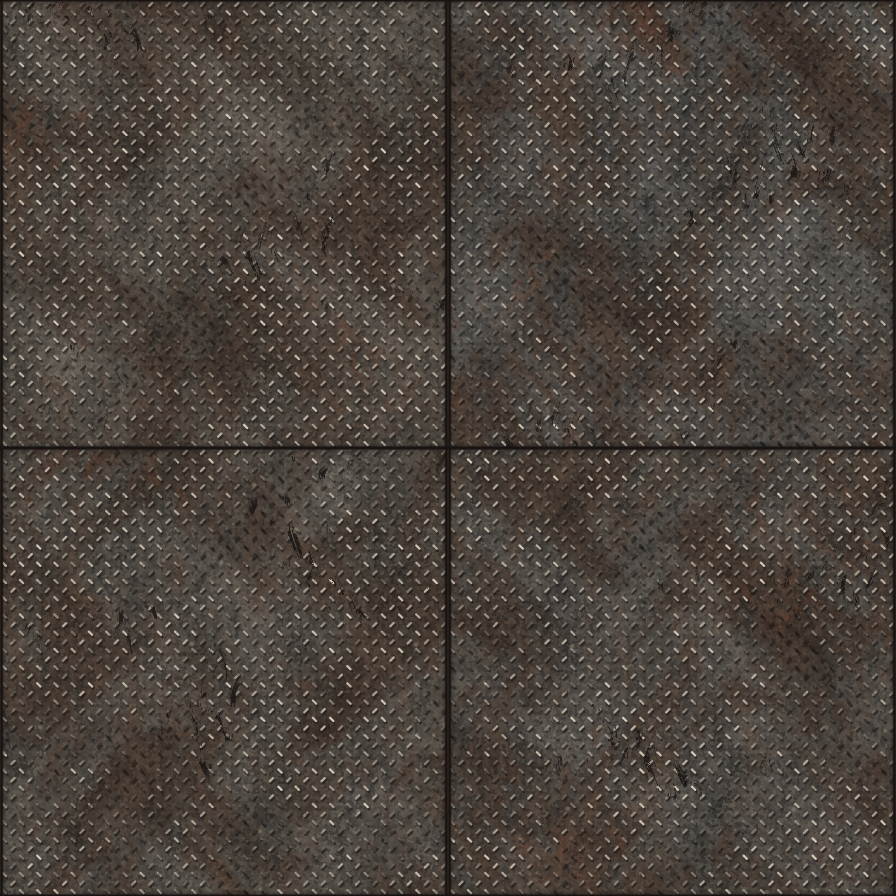
Write a WebGL 1 fragment shader that draws this texture.

```glsl
precision highp float;
uniform vec2 u_resolution;

const float PANELS = 2.0;
const float LUGS_PER_PANEL = 26.0;
const vec2 SEAM_HALF_WIDTH = vec2(0.0034, 0.0017);

const vec3 STEEL = vec3(0.325, 0.303, 0.272);
const vec3 BLUE_STEEL = vec3(0.315, 0.307, 0.297);
const vec3 BROWN = vec3(0.258, 0.212, 0.180);
const vec3 RUST = vec3(0.335, 0.200, 0.145);
const vec3 DUST = vec3(0.520, 0.485, 0.425);
const vec3 GLINT = vec3(0.850, 0.805, 0.735);
const vec3 SOOT = vec3(0.090, 0.072, 0.066);

float hash(vec2 p) {
  return fract(sin(dot(p, vec2(127.1, 311.7))) * 4375.85);
}

// Warped, rotated sine layers, roughly -1 to 1
float sineLayers(vec2 p) {
  float sum = 0.0;
  float weight = 0.5;
  for (int i = 0; i < 6; i++) {
    p += 0.7 * sin(p.yx * 1.3 + float(i));
    sum += weight * sin(p.x) * cos(p.y);
    p = mat2(1.45, 1.15, -1.15, 1.45) * p + 3.7;
    weight *= 0.72;
  }
  return sum;
}

// Distance to the nearest scattered point, and that point's random value
vec2 cellular(vec2 p) {
  vec2 cell = floor(p);
  vec2 nearest = vec2(9.0, 0.0);
  for (int y = -1; y <= 1; y++) {
    for (int x = -1; x <= 1; x++) {
      vec2 id = cell + vec2(float(x), float(y));
      vec2 point = id + vec2(hash(id), hash(id + 47.3));
      float d = length(p - point);
      if (d < nearest.x) nearest = vec2(d, hash(id + 91.7));
    }
  }
  return nearest;
}

float capsule(vec2 p, vec2 halfAxis, float radius) {
  float t = clamp(dot(p, halfAxis) / dot(halfAxis, halfAxis), -1.0, 1.0);
  return length(p - halfAxis * t) - radius;
}

float fill(float dist, float blur) {
  return 1.0 - smoothstep(-blur, blur, dist);
}

// Weathered steel: blotches, vertical stains and fine grain
vec3 weatheredSteel(vec2 uv, vec2 seed, float coolness) {
  float blotch = sineLayers(uv * 15.0 + seed);
  float stain = sineLayers(uv * vec2(64.0, 14.0) + seed.yx);
  float mottling = sineLayers(uv * vec2(110.0, 75.0) + seed);
  float brownness = smoothstep(-0.7, 0.8, blotch + 0.5 * stain + 0.4 * mottling);
  vec3 color = mix(mix(STEEL, BLUE_STEEL, coolness), BROWN, brownness);
  float rust = smoothstep(0.45, 1.2, sineLayers(uv * 9.0 + seed * 1.7) + 0.4 * mottling);
  color = mix(color, RUST, 0.4 * rust);
  float cloud = sineLayers(uv * vec2(19.0, 14.0) + seed * 3.1);
  vec2 grain = cellular(uv * 290.0);
  float shade = 0.15 * cloud + 0.13 * stain + 0.15 * mottling + 0.34 * (grain.y - 0.5);
  return color * (1.0 + shade);
}

// One lattice of raised lugs: x is the lit face, y the shadow beside it
vec2 treadLugs(vec2 grid, float turn, float cellSize, float blur) {
  vec2 p = (fract(grid) - 0.5) * cellSize;
  vec2 halfAxis = cellSize * vec2(0.090, 0.090 * turn);
  float radius = cellSize * 0.066;
  float lit = fill(capsule(p, halfAxis, radius), blur);
  vec2 shadowOffset = cellSize * vec2(0.07, -0.12);
  float shadow = fill(capsule(p - shadowOffset, halfAxis, radius * 1.2), blur * 1.3);
  return vec2(lit, shadow);
}

// Lays lugs on the steel, polished by chance where they are not worn dull
vec3 addLugs(vec3 color, vec2 grid, vec2 offset, float turn, float wear, float blur) {
  vec2 lug = treadLugs(grid, turn, 1.0 / (PANELS * LUGS_PER_PANEL), blur);
  float polish = wear * mix(0.45, 1.0, hash(floor(grid) + offset));
  color = mix(color, SOOT, 0.55 * lug.y);
  return mix(color, mix(color * 0.7, GLINT, polish), lug.x);
}

void main() {
  vec2 uv = gl_FragCoord.xy / u_resolution;
  float pixel = 1.0 / min(u_resolution.x, u_resolution.y);
  vec2 panel = floor(uv * PANELS);
  vec2 local = fract(uv * PANELS);
  vec2 seed = 30.0 * vec2(hash(panel + 2.0), hash(panel + 7.0));
  vec3 color = weatheredSteel(uv, seed, hash(panel + 4.0));

  // Two interleaved lug lattices, leaning opposite ways
  vec2 grid = local * LUGS_PER_PANEL + 0.25;
  float wear = smoothstep(-0.85, 0.3, sineLayers(uv * 15.0 + seed.yx + 5.0));
  color = addLugs(color, grid, panel * 53.0, -1.0, wear, pixel * 0.7);
  color = addLugs(color, grid + 0.5, panel * 71.0, 1.0, 0.85 * wear, pixel * 0.7);

  // Dark upright flakes and pale chips
  float flake = smoothstep(0.35, 0.6, sineLayers(uv * vec2(190.0, 75.0) + seed));
  float flakePatch = smoothstep(0.3, 0.75, sineLayers(uv * 12.0 + seed * 2.3));
  color = mix(color, SOOT, 0.8 * flakePatch * flake);
  vec2 chip = cellular(uv * 110.0 + seed);
  float chipSize = 0.3 * smoothstep(0.98, 1.0, chip.y);
  color = mix(color, DUST, 0.6 * fill(chip.x - chipSize, 0.12) * step(0.98, chip.y));

  // Grimy panel edges, dark seams and a dull strip inside the upright ones
  vec2 edge = min(local, 1.0 - local) / PANELS;
  float grime = 1.0 - smoothstep(0.0, 0.009, min(edge.x, edge.y));
  color *= 1.0 - 0.25 * grime;
  vec2 gap = edge - SEAM_HALF_WIDTH;
  float seam = fill(min(gap.x, gap.y), pixel);
  float strip = fill(edge.x - 0.0009, pixel) * step(0.0, gap.y);
  color = mix(color, mix(SOOT, BROWN, 0.4 * strip), 0.93 * seam);

  gl_FragColor = vec4(color, 1.0);
}
```
